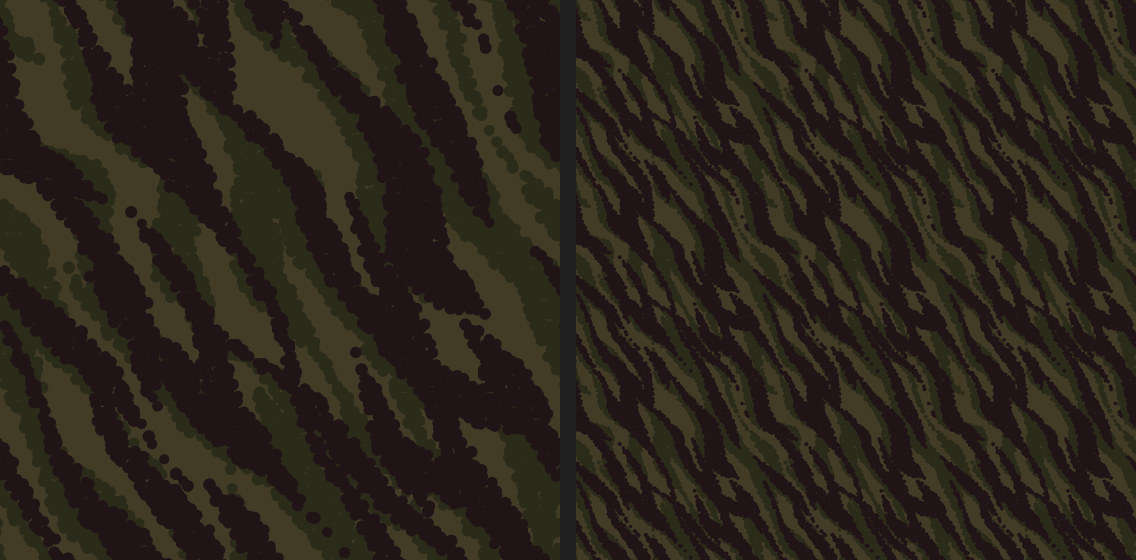
Left, the tile; right, the same tile 3 across and 3 down.
Write a three.js fragment shader that draws this pattern.

```glsl
// Slanted animal-stripe camouflage: dark and green strokes on a tan ground.
// Strokes are tapering rails on sheared, wrapping lattices; they are painted
// with jittered round dabs, each kept if its centre lies inside a stroke.
varying vec2 vUv;

const vec3 TAN = vec3(0.26, 0.23, 0.15);
const vec3 GREEN = vec3(0.17, 0.17, 0.10);
const vec3 DARK = vec3(0.13, 0.08, 0.09);
const float DAB_GRID = 84.0;
const float EDGE = 0.0009;

float hash(vec2 p, float seed) {
  return fract(sin(dot(p, vec2(127.1, 311.7)) + seed * 74.7) * 43758.5453);
}

// Smooth value noise repeating every "cells" lattice steps
float wrapNoise(vec2 uv, float cells, float seed) {
  vec2 p = uv * cells;
  vec2 i = floor(p);
  vec2 f = fract(p);
  f = f * f * (3.0 - 2.0 * f);
  vec2 lo = mod(i, cells);
  vec2 hi = mod(i + 1.0, cells);
  float bottom = mix(hash(lo, seed), hash(vec2(hi.x, lo.y), seed), f.x);
  float top = mix(hash(vec2(lo.x, hi.y), seed), hash(hi, seed), f.x);
  return mix(bottom, top, f.y);
}

// Random value of one rail at one row; going up a tile shifts rails by slant
float railHash(float rail, float row, vec3 lattice, float seed) {
  float turns = floor(row / lattice.z);
  rail = mod(rail - lattice.y * turns, lattice.x);
  return hash(vec2(rail, row - lattice.z * turns), seed);
}

float railNoise(float rail, float along, vec3 lattice, float seed) {
  float row = floor(along);
  float t = smoothstep(0.0, 1.0, along - row);
  return mix(railHash(rail, row, lattice, seed),
             railHash(rail, row + 1.0, lattice, seed), t);
}

// Positive inside a stroke. lattice = rails across, slant, rows along
float strokes(vec2 uv, vec3 lattice, float fullness, float seed) {
  vec2 bend = vec2(wrapNoise(uv, 3.0, seed + 1.0), wrapNoise(uv, 4.0, seed + 2.0)) - 0.5;
  vec2 p = uv + bend * vec2(0.09, 0.22);
  float phase = dot(p, lattice.xy);
  float rail = floor(phase);
  float along = p.y * lattice.z;
  float sway = 0.3 * (railNoise(rail, along, lattice, seed + 3.0) - 0.5);
  float halfWidth = fullness * (railNoise(rail, along, lattice, seed + 4.0) - 0.35);
  return halfWidth - abs(phase - rail - 0.5 + sway);
}

float darkField(vec2 uv) {
  return max(strokes(uv, vec3(6.0, 5.0, 5.0), 0.57, 1.0),
             strokes(uv, vec3(8.0, 4.0, 4.0), 0.57, 11.0));
}

// Green follows one set of dark strokes as a shadow and adds its own set
float greenField(vec2 uv) {
  return max(strokes(uv + vec2(0.045, -0.02), vec3(6.0, 5.0, 5.0), 0.57, 1.0),
             strokes(uv, vec3(7.0, 4.0, 5.0), 0.6, 23.0));
}

// Coverage by the round dabs whose centres fall inside the chosen field
float dabs(vec2 uv, bool isDark, float seed) {
  vec2 home = floor(uv * DAB_GRID);
  float cover = 0.0;
  for (int y = -1; y <= 1; y++) {
    for (int x = -1; x <= 1; x++) {
      vec2 cell = home + vec2(float(x), float(y));
      vec2 id = mod(cell, DAB_GRID);
      vec2 jitter = vec2(hash(id, seed), hash(id, seed + 1.0));
      vec2 centre = (cell + mix(vec2(0.08), vec2(0.92), jitter)) / DAB_GRID;
      float radius = mix(0.009, 0.0114, hash(id, seed + 2.0));
      float dab = 1.0 - smoothstep(radius - EDGE, radius + EDGE, distance(uv, centre));
      if (dab > cover) {
        float field = isDark ? darkField(centre) : greenField(centre);
        if (field > 0.0) cover = dab;
      }
    }
  }
  return cover;
}

void main() {
  vec3 color = mix(TAN, GREEN, dabs(vUv, false, 41.0));
  color = mix(color, DARK, dabs(vUv, true, 53.0));
  gl_FragColor = vec4(color, 1.0);
}
```
